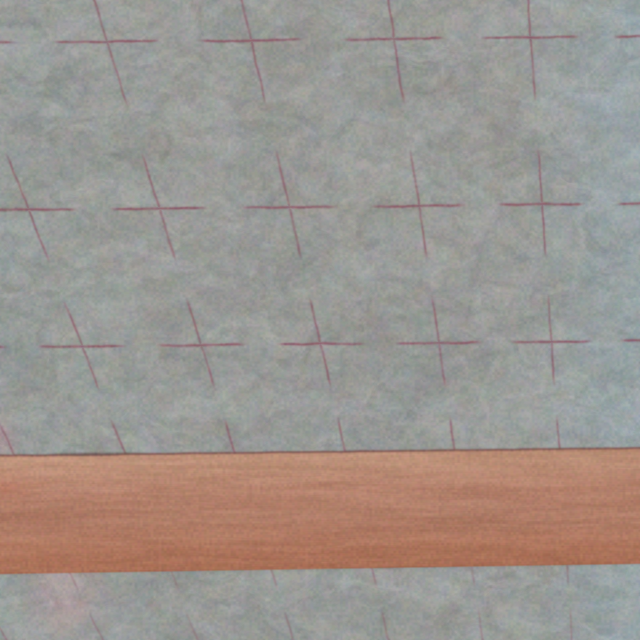
Give the GLSL for this texture, as a Shadertoy shader.

```glsl
// Fibrous grey paper with a receding grid of soft red crosses, crossed by a wooden batten.

#define PAPER vec3(0.594, 0.600, 0.588)
#define PAPER_COOL vec3(0.600, 0.640, 0.650)
#define INK vec3(0.55, 0.36, 0.41)
#define WOOD_LIGHT vec3(0.740, 0.567, 0.475)
#define WOOD_MID vec3(0.695, 0.497, 0.414)
#define WOOD_DARK vec3(0.670, 0.447, 0.352)
#define ARM_LENGTH 0.35
#define INK_WIDTH 0.0025
#define BATTEN_TOP 0.712
#define BATTEN_BOTTOM 0.897
#define GRAIN 0.062

float hash(vec2 p) {
    vec3 q = fract(vec3(p.xyx) * 0.1031);
    q += dot(q, q.yzx + 33.33);
    return fract((q.x + q.y) * q.z);
}

float noise(vec2 p) {
    vec2 i = floor(p), f = fract(p);
    f = f * f * (3.0 - 2.0 * f);
    return mix(mix(hash(i), hash(i + vec2(1, 0)), f.x),
               mix(hash(i + vec2(0, 1)), hash(i + vec2(1, 1)), f.x), f.y);
}

float fbm(vec2 p) {
    float sum = 0.0, amp = 0.5;
    for (int i = 0; i < 5; i++) {
        sum += amp * noise(p);
        p = mat2(1.6, 1.2, -1.2, 1.6) * p + 7.3;
        amp *= 0.5;
    }
    return sum;
}

float blob(vec2 p, vec2 centre, vec2 size) {
    vec2 d = (p - centre) / size;
    return exp(-dot(d, d));
}

// Soft stroke that fades out at the end of its arm
float stroke(float across, float beyond, float width) {
    float body = exp(-across * across / (width * width));
    return body * (1.0 - smoothstep(-0.012, 0.008, beyond));
}

// Ink coverage of the crosses; x: horizontal arms, y: vertical arms
vec2 crosses(vec2 p) {
    vec2 q = p + (vec2(fbm(p * 32.0), fbm(p * 32.0 + 40.0)) - 0.48) * 0.004;
    q.y += 0.010 * (q.x - 0.5);
    float spacing = 0.2303 - 0.082 * q.y;
    float row = (1.0 / spacing - 4.44) / 0.461;
    float rowHeight = spacing * spacing * 0.461 / 0.082;
    float col = (q.x - 0.3785 - 0.228 * q.y) / spacing + 2.0;
    float bend = max(col - 2.5, 0.0);
    col += 0.03 * bend * bend;
    vec2 cell = vec2(col, row) - floor(vec2(col, row) + 0.5);
    vec2 d = cell * vec2(spacing, rowHeight);
    d.y -= 0.003 * smoothstep(0.1, 0.28, p.y) * (1.0 - smoothstep(0.6, 0.7, p.y));
    float across = stroke(d.y, abs(d.x) - ARM_LENGTH * spacing, INK_WIDTH);
    float along = stroke(d.x, abs(d.y) - ARM_LENGTH * rowHeight, INK_WIDTH);
    across *= 1.0 - smoothstep(0.94, 0.97, p.y);
    return vec2(across, along);
}

vec3 paper(vec2 p) {
    float cool = smoothstep(0.78, 1.02, p.x + 0.05 * (fbm(p * 8.0) - 0.5));
    vec3 col = mix(PAPER, PAPER_COOL, cool);
    col += vec3(-0.004, 0.006, 0.007) * smoothstep(0.30, 0.0, p.x);
    col += vec3(0.0, 0.004, 0.006) * smoothstep(0.45, 0.70, p.y);

    // Mottling and short tangled fibres
    vec2 warp = vec2(fbm(p * 18.0), fbm(p * 18.0 + 19.0));
    float mottle = (fbm(p * vec2(13.0, 18.0) + 1.2 * warp) - 0.48) * 0.085;
    float fibre = (fbm(p * vec2(50.0, 75.0) + 4.0 * warp) - 0.48) * 0.105;
    col += vec3(0.95, 1.0, 1.02) * (mottle + fibre);
    vec3 tint = vec3(fbm(p * 55.0 + 3.0), fbm(p * 55.0 + 31.0), fbm(p * 55.0 + 63.0));
    col += (tint - 0.48) * vec3(0.06, 0.03, 0.06);

    // Pink stains near the left edge
    float stain = blob(p, vec2(0.10, 0.93), vec2(0.05, 0.06)) + blob(p, vec2(0.0, 0.68), vec2(0.025, 0.035));
    col += vec3(0.055, -0.025, -0.008) * stain;

    // Printed crosses with slightly patchy ink, paler below the batten
    float patches = 0.72 + 0.28 * smoothstep(0.3, 0.6, fbm(p * 60.0 + 5.0));
    vec2 ink = crosses(p) * vec2(0.82, 0.60) * patches;
    ink *= 1.0 - 0.40 * smoothstep(0.72, 0.90, p.y);
    return mix(col, INK, max(ink.x, ink.y));
}

vec3 wood(vec2 p, float t) {
    float wave = 0.02 * fbm(p * vec2(4.0, 9.0));
    float broad = fbm(vec2(p.x * 2.5, (p.y + wave) * 42.0));
    float fine = fbm(vec2(p.x * 12.0 + 9.0, (p.y + wave) * 150.0));
    vec3 col = mix(WOOD_LIGHT, WOOD_MID, smoothstep(0.06, 0.36, t));
    col = mix(col, WOOD_DARK, smoothstep(0.50, 0.92, t + 0.25 * (broad - 0.5)));
    col += vec3(0.9, 1.0, 1.0) * ((broad - 0.48) * 0.08 + (fine - 0.48) * 0.085);
    col += vec3(0.0, -0.035, -0.035) * blob(p, vec2(0.0, 0.76), vec2(0.05, 0.018));
    return col;
}

void mainImage(out vec4 fragColor, in vec2 fragCoord) {
    vec2 p = fragCoord / iResolution.xy;
    p.y = 1.0 - p.y;
    float aa = 1.3 / iResolution.y;

    // Slightly tilted batten edges
    float top = BATTEN_TOP - 0.012 * p.x + 0.001 * (noise(p.xx * 30.0) - 0.5);
    float bottom = BATTEN_BOTTOM - 0.016 * p.x;
    float inside = smoothstep(-aa, aa, p.y - top) * smoothstep(-aa, aa, bottom - p.y);
    vec3 col = mix(paper(p), wood(p, (p.y - top) / (bottom - top)), inside);

    // Contact shadows along both edges
    float seam = exp(-pow((p.y - top) / 0.0024, 2.0));
    float gap = blob(p, vec2(0.14, top - 0.001), vec2(0.05, 0.003));
    col = mix(col, vec3(0.46, 0.30, 0.29), 0.6 * seam);
    col = mix(col, vec3(0.35, 0.31, 0.31), 0.45 * gap);
    col -= 0.025 * exp(-pow((p.y - bottom) / 0.003, 2.0));

    // Fine coloured grain
    vec2 g = p * 240.0;
    vec3 speck = vec3(noise(g), noise(g + 71.0), noise(g + 137.0));
    col += (mix(vec3(speck.x), speck, 0.5) - 0.5) * GRAIN;
    fragColor = vec4(clamp(col, 0.0, 1.0), 1.0);
}
```
